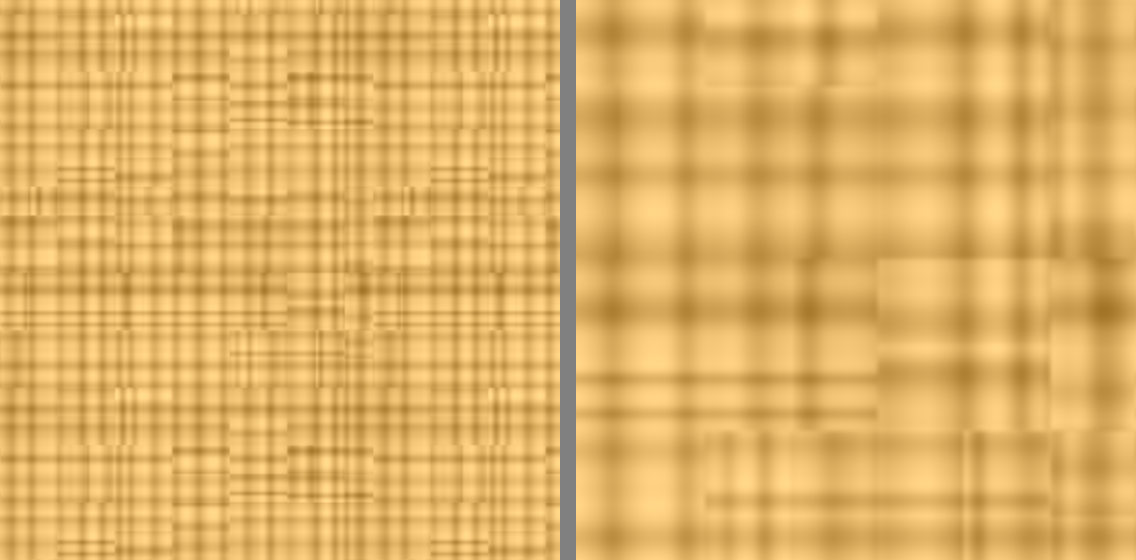
Left: the whole. Right: its middle third, enlarged.
Write a Shadertoy shader that draws this texture.

```glsl
const vec3 LIGHT_STRAW = vec3(1.0, 0.825, 0.515);
const vec3 SHADE_STRENGTH = vec3(0.157, 0.160, 0.155);
const float TILES = 1.5;          // repeats across the canvas
const float PATCHES = 13.0;       // weave patches per tile
const float GROOVES = 16.0;       // dark grooves per tile
const float GROOVE_WIDTH = 0.27;  // in groove spacings
const float GROOVE_JITTER = 0.34;
const float SPLIT_SHARE = 0.14;   // grooves that split into a thin pair
const float SPLIT_GAP = 0.25;
const float FIBRE_DETAIL = 4.0;   // fibre steps per groove
const float FIBRE_SHADE = 0.40;
const float VARIANT_SHARE = 0.27; // patches that leave the common weave
const float PATCH_EDGE = 0.05;    // softness of patch borders

float hash(vec2 p) {
    vec3 q = fract(p.xyx * vec3(0.1031, 0.1030, 0.0973));
    q += dot(q, q.yzx + 33.33);
    return fract((q.x + q.y) * q.z);
}

// Fine fibres: one-dimensional value noise that wraps with the tile
float fibres(float x, float seed) {
    float i = floor(x);
    float period = GROOVES * FIBRE_DETAIL;
    float a = hash(vec2(mod(i, period) + 3.7, seed));
    float b = hash(vec2(mod(i + 1.0, period) + 3.7, seed));
    return mix(a, b, smoothstep(0.0, 1.0, x - i)) - 0.5;
}

// Darkness across a set of parallel threads
float threadShade(float x, float seed) {
    float lane = x * GROOVES;
    float shade = FIBRE_SHADE * fibres(lane * FIBRE_DETAIL, seed + 51.3);
    for (int k = -1; k <= 1; k++) {
        float i = floor(lane) + float(k);
        float id = mod(i, GROOVES) + 0.5;
        float offset = (hash(vec2(id, seed + 11.1)) - 0.5) * GROOVE_JITTER;
        float depth = mix(0.6, 1.05, hash(vec2(id, seed + 27.9)));
        float width = GROOVE_WIDTH * mix(0.75, 1.25, hash(vec2(id, seed + 39.2)));
        float d = lane - i - 0.5 - offset;
        if (hash(vec2(id, seed + 63.4)) < SPLIT_SHARE) {
            d = abs(d) - SPLIT_GAP;
            width *= 0.5;
        }
        d /= width;
        shade += depth * exp(-d * d);
    }
    return shade;
}

// Most patches share one thread pattern, the others get their own
float patchSeed(vec2 cell, float direction) {
    float pick = hash(cell + direction);
    return direction + (pick < VARIANT_SHARE ? 5.0 + floor(pick * 60.0) : 0.0);
}

float weaveShade(vec2 p) {
    vec2 grid = p * PATCHES - 0.5;
    vec2 corner = floor(grid);
    vec2 blend = smoothstep(0.5 - PATCH_EDGE, 0.5 + PATCH_EDGE, grid - corner);
    float shade = 0.0;
    for (int k = 0; k < 4; k++) {
        vec2 side = vec2(k % 2, k / 2);
        vec2 cell = mod(corner + side, PATCHES);
        vec2 share = mix(1.0 - blend, blend, side);
        float weight = share.x * share.y;
        if (weight <= 0.0) continue;
        // Variant threads run over two patches along their length
        float warp = threadShade(p.x, patchSeed(vec2(cell.x, floor(cell.y / 2.0)), 101.0));
        float weft = threadShade(p.y, patchSeed(vec2(floor(cell.x / 2.0), cell.y), 211.0));
        shade += weight * (warp + weft);
    }
    return shade;
}

void mainImage(out vec4 fragColor, in vec2 fragCoord) {
    vec2 p = fragCoord / iResolution.y * TILES;
    vec3 color = LIGHT_STRAW - SHADE_STRENGTH * weaveShade(p);
    fragColor = vec4(clamp(color, 0.0, 1.0), 1.0);
}
```
